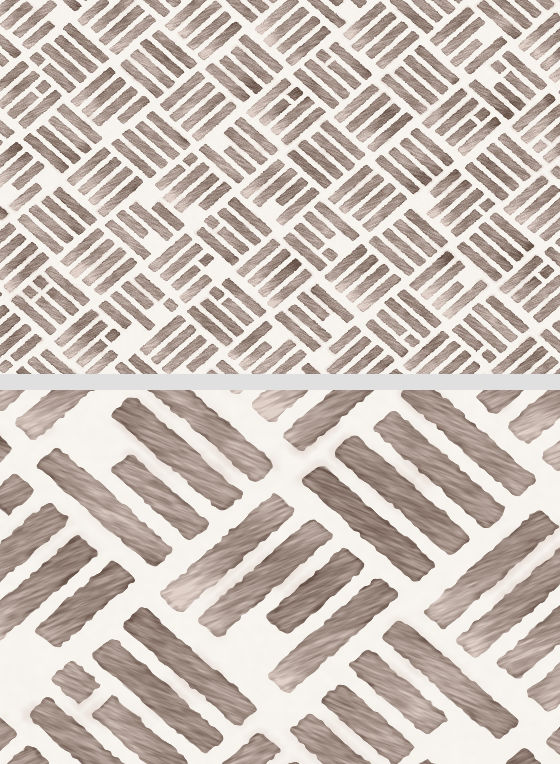
Top: the whole. Bottom: its middle third, enlarged.
A WebGL 1 fragment shader for this pattern:

```glsl
precision highp float;
// Diagonal basket weave of worn wooden slats, four to a block, on an off-white ground.

uniform vec2 u_resolution;

#define UNITS 512.0       // design units in the canvas height
#define SQUASH 0.88       // vertical flattening of the weave
#define BLOCK 87.0        // spacing of neighbouring blocks
#define SLIP vec2(4.0, -8.0)  // sideways slip between blocks
#define ORIGIN vec2(327.0, 205.0)
#define PITCH 21.3        // spacing of slats in a block
#define SLAT vec2(39.0, 7.3)  // half length and half width
#define ROUNDING 2.6
#define WEAR 1.5          // roughness of the slat edges
#define GROUND vec3(0.975, 0.963, 0.942)
#define WOOD_DARK vec3(0.40, 0.32, 0.28)
#define WOOD_PALE vec3(0.88, 0.82, 0.79)

float hash(vec2 p) {
  return fract(sin(dot(p, vec2(127.1, 311.7))) * 43758.545);
}

float noise(vec2 p) {
  vec2 i = floor(p);
  vec2 f = fract(p);
  f = f * f * (3.0 - 2.0 * f);
  return mix(mix(hash(i), hash(i + vec2(1.0, 0.0)), f.x),
             mix(hash(i + vec2(0.0, 1.0)), hash(i + 1.0), f.x), f.y);
}

float roundedBox(vec2 p, vec2 halfSize, float radius) {
  vec2 q = abs(p) - halfSize + radius;
  return length(max(q, 0.0)) + min(max(q.x, q.y), 0.0) - radius;
}

// Distance to one slat: most are whole, some are shortened or cut in two.
float slatDistance(vec2 p, vec2 seed) {
  float kind = hash(seed + 3.7);
  float end = hash(seed + 8.1);
  float side = end < 0.5 ? -1.0 : 1.0;
  float cut = kind > 0.91 ? 13.0 : 3.0 * end;
  vec2 halfSize = SLAT - vec2(cut, 0.7 * hash(seed + 5.3));
  float d = roundedBox(p - vec2(side * cut, 0.0), halfSize, ROUNDING);
  if (kind < 0.09) {
    d = max(d, 3.6 - abs(p.x - side * 17.0));
  }
  return d;
}

void main() {
  float pixel = UNITS / u_resolution.y;
  vec2 p = gl_FragCoord.xy * pixel;
  p.y = UNITS - p.y;
  p -= ORIGIN;
  p.y /= SQUASH;

  // Axes along the falling and the rising slats.
  vec2 w = vec2(p.x + p.y, p.x - p.y) * 0.70711;
  vec2 stepA = vec2(BLOCK, SLIP.y);
  vec2 stepB = vec2(SLIP.x, BLOCK);
  float area = stepA.x * stepB.y - stepA.y * stepB.x;
  vec2 lattice = vec2(w.x * stepB.y - w.y * stepB.x,
                      w.y * stepA.x - w.x * stepA.y) / area;
  vec2 home = floor(lattice + 0.5);

  // Nearest slat among this block and its neighbours.
  float d = 1000.0;
  vec2 grainPos = vec2(0.0);
  vec2 slatSeed = vec2(0.0);
  float rising = 0.0;
  for (int j = -1; j <= 1; j++) {
    for (int i = -1; i <= 1; i++) {
      vec2 cell = home + vec2(float(i), float(j));
      vec2 local = w - cell.x * stepA - cell.y * stepB;
      float turned = mod(cell.x + cell.y, 2.0);
      if (turned > 0.5) local = local.yx;
      float index = clamp(floor(local.y / PITCH + 2.0), 0.0, 3.0);
      local.y -= (index - 1.5) * PITCH;
      vec2 seed = cell * 4.0 + vec2(index, index * 1.7);
      float candidate = slatDistance(local, seed);
      if (candidate < d) {
        d = candidate;
        grainPos = local;
        slatSeed = seed;
        rising = turned;
      }
    }
  }
  d += WEAR * (noise(w * 0.4) - 0.5) + 0.6 * WEAR * (noise(w * 0.13) - 0.5);

  // Wood tone: slanted grain, blotches, and rising slats that fade at the foot.
  vec2 slanted = vec2(grainPos.x + 0.35 * grainPos.y, grainPos.y - 0.35 * grainPos.x);
  vec2 shift = slatSeed * 7.3;
  float grain = noise(slanted * vec2(0.11, 0.75) + shift) - 0.5;
  float fibre = noise(slanted * vec2(0.25, 1.5) + shift.yx) - 0.5;
  float blotch = noise(w * 0.035 + 20.0) - 0.5;
  float tone = 0.52 + 0.38 * grain + 0.26 * fibre + 0.32 * blotch;
  tone += 0.14 * (hash(slatSeed + 1.9) - 0.5);
  float along = grainPos.x / SLAT.x;
  float fade = rising * smoothstep(0.1, -1.0, along) * noise(w * 0.05 + 70.0);
  tone += 0.48 * fade - 0.08 * rising * along;
  float stain = smoothstep(0.62, 0.9, noise(w * 0.028 + 41.0)) * smoothstep(0.0, 1.0, along);
  tone -= 0.35 * stain;
  float rim = smoothstep(-2.6, -0.6, d) * noise(w * 0.18 + 9.0);
  tone -= 0.3 * rim;
  vec3 wood = mix(WOOD_DARK, WOOD_PALE, clamp(tone, 0.0, 1.0));

  // Ground with a faint smudge around the slats.
  float smudge = smoothstep(0.55, 0.95, noise(w * 0.045 + 33.0)) * smoothstep(5.0, 0.0, d);
  vec3 ground = GROUND - 0.012 * noise(w * 0.3);
  ground = mix(ground, WOOD_PALE, 0.55 * smudge);

  float cover = smoothstep(0.6 * pixel, -0.6 * pixel, d);
  gl_FragColor = vec4(mix(ground, wood, cover), 1.0);
}
```
